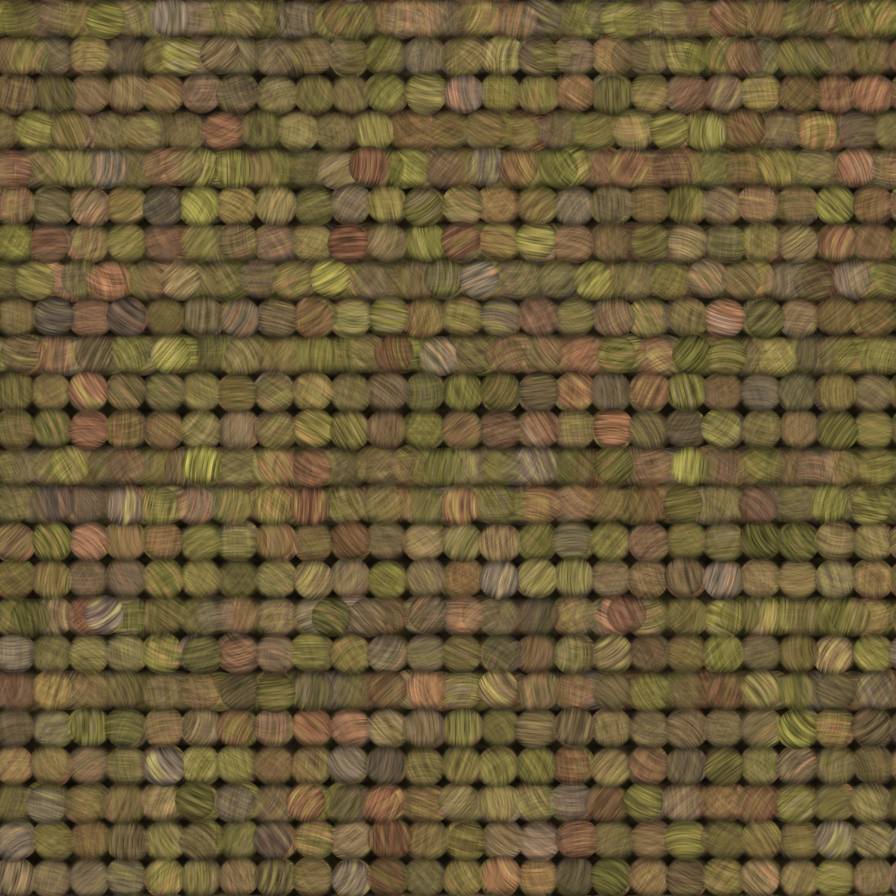
Reproduce this texture procedurally as a Shadertoy shader.

```glsl
const float REPEATS = 24.0;
const int LAYERS = 7;
const float RADIUS = 0.545;
const vec3 GAP_COLOUR = vec3(0.085, 0.07, 0.04);
const vec3 OLIVE = vec3(0.47, 0.445, 0.225);
const vec3 RUST = vec3(0.53, 0.365, 0.265);
const vec3 TAN = vec3(0.48, 0.405, 0.28);
const vec3 GREY = vec3(0.43, 0.375, 0.325);

float hash(vec3 p) {
    p = fract(p * vec3(0.1031, 0.1137, 0.0973));
    p += dot(p, p.yzx + 33.33);
    return fract((p.x + p.y) * p.z);
}

float noise(vec2 p, float seed) {
    vec2 i = floor(p), f = fract(p);
    f = f * f * (3.0 - 2.0 * f);
    float low = mix(hash(vec3(i, seed)), hash(vec3(i + vec2(1, 0), seed)), f.x);
    float high = mix(hash(vec3(i + vec2(0, 1), seed)), hash(vec3(i + 1.0, seed)), f.x);
    return mix(low, high, f.y);
}

vec2 rotate(vec2 p, float angle) {
    float c = cos(angle), s = sin(angle);
    return vec2(c * p.x - s * p.y, s * p.x + c * p.y);
}

vec3 yarnColour(float pick) {
    if (pick < 0.40) return OLIVE;
    if (pick < 0.63) return RUST;
    return pick < 0.85 ? TAN : GREY;
}

// Curved strands running across one tuft
vec3 fibres(vec2 local, vec3 id) {
    vec2 q = rotate(local, 6.2832 * hash(id + 11.3));
    q.y += (hash(id + 23.7) - 0.5) * 0.9 * q.x * q.x;
    float seed = floor(hash(id + 31.1) * 200.0);
    q += 20.0;
    float broad = noise(q * vec2(1.6, 8.0), seed);
    float fine = noise(q * vec2(2.4, 25.0), seed + 7.0);
    vec3 base = yarnColour(hash(id + 43.9));
    vec3 accent = yarnColour(hash(id + 57.2));
    vec3 colour = mix(base, accent, 0.6 * smoothstep(0.5, 0.85, broad));
    float light = mix(0.76, 1.28, hash(id + 71.6));
    return colour * light * (0.48 + 0.5 * broad + 0.62 * fine);
}

// Colour in rgb, coverage in a
vec4 tuft(vec2 local, vec3 id) {
    float d = length(local);
    if (d > RADIUS + 0.05) return vec4(0.0);
    float density = hash(id + 83.4);
    float softness = mix(0.12, 0.03, density);
    float mask = 1.0 - smoothstep(RADIUS - softness, RADIUS + 0.4 * softness, d);
    float rounding = 1.0 - 0.36 * smoothstep(0.26, RADIUS, abs(local.y));
    float rim = 1.0 - 0.2 * smoothstep(0.38, RADIUS, d);
    vec3 colour = fibres(local, id) * rounding * rim * 0.97;
    return vec4(colour, mask * mix(0.18, 0.9, density * density));
}

// Tangled rows move some layers sideways by about half a tuft
float rowShift(float row, float layer) {
    float tangle = smoothstep(0.15, 0.9, hash(vec3(row, 3.0, 91.0)));
    float slip = step(hash(vec3(row, layer, 29.0)), 0.5 * tangle);
    float drift = (hash(vec3(row, layer, 47.0)) - 0.5) * mix(0.08, 0.35, tangle);
    return 0.5 * slip + drift - 0.12;
}

vec3 weave(vec2 p) {
    vec3 colour = GAP_COLOUR * (0.5 + noise(p * vec2(3.0, 9.0), 5.0));
    for (int k = 0; k < LAYERS; k++) {
        float layer = float(k);
        for (int j = -1; j <= 1; j++) {
            float row = floor(p.y) + float(j);
            float wrappedRow = mod(row, REPEATS);
            float shift = rowShift(wrappedRow, layer);
            float column = floor(p.x - shift);
            for (int i = -1; i <= 1; i++) {
                float cell = column + float(i);
                vec3 id = vec3(mod(cell, REPEATS), wrappedRow, layer * 5.0 + 1.0);
                vec2 jitter = vec2(hash(id + 97.5), hash(id + 103.8)) - 0.5;
                vec2 centre = vec2(cell + shift, row) + 0.5 + jitter * vec2(0.14, 0.14);
                vec4 disc = tuft(p - centre, id);
                colour = mix(colour, disc.rgb, disc.a);
            }
        }
    }
    return colour;
}

void mainImage(out vec4 fragColor, in vec2 fragCoord) {
    vec2 uv = fragCoord / iResolution.xy;
    fragColor = vec4(clamp(weave(uv * REPEATS), 0.0, 1.0), 1.0);
}
```
